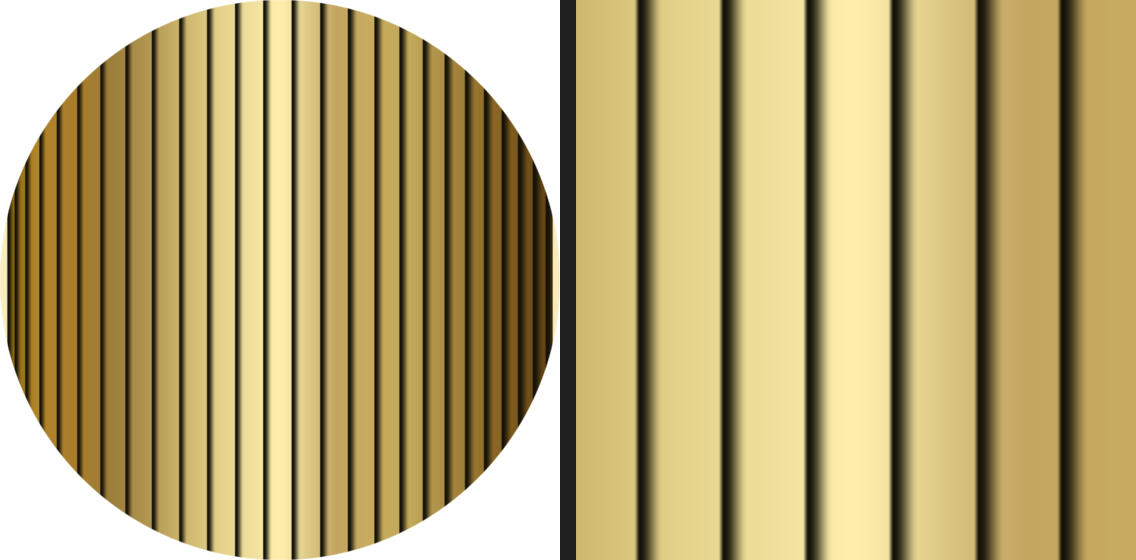
Left, the full canvas; right, a detail of the centre.
A Shadertoy shader for this pattern:

```glsl
#define GROOVES 26
#define AXIS 0.495          // centre line of the fluting
#define LEFT_BEND vec2(0.495, 0.1065)   // reach, angle per groove
#define RIGHT_BEND vec2(0.521, 0.094)
#define SPACING_WOBBLE 0.0052
#define GROOVE_WIDTH vec2(0.0125, 0.0205)  // left side, right side
#define EDGE_SOFTNESS 0.0018
#define RIM_END 0.987
#define GROOVE_COLOR vec3(0.08, 0.07, 0.03)
#define RIM_COLOR vec3(0.98, 0.93, 0.74)

// Grooves crowd together toward the sides, as on a turned cylinder
float groovePosition(int index) {
    float offset = float(index) - 0.5 * float(GROOVES - 1);
    vec2 bend = offset < 0.0 ? LEFT_BEND : RIGHT_BEND;
    float wobble = SPACING_WOBBLE * sin(6.2832 * abs(offset) / 13.0);
    return AXIS + bend.x * sin(bend.y * offset) + wobble;
}

// Metal tones from left to right, with a narrow central highlight
vec3 goldSheen(float x) {
    const vec3 tones[16] = vec3[16](
        vec3(.46, .36, .02), vec3(.70, .52, .16), vec3(.66, .49, .17), vec3(.61, .49, .23),
        vec3(.70, .59, .32), vec3(.81, .72, .43), vec3(.90, .83, .55), vec3(.95, .89, .63),
        vec3(.90, .83, .57), vec3(.77, .65, .38), vec3(.78, .67, .37), vec3(.76, .66, .35),
        vec3(.66, .54, .26), vec3(.57, .43, .16), vec3(.46, .33, .10), vec3(.35, .23, .06));
    float place = clamp(x, 0.0, 1.0) * 15.0;
    int stop = min(int(place), 14);
    vec3 tone = mix(tones[stop], tones[stop + 1], place - float(stop));
    float glint = (x - 0.502) / 0.025;
    return min(tone + 0.07 * exp(-glint * glint), 1.0);
}

// Crisp left wall, fading shadow on the right
float grooveShade(float x, float soft) {
    float shade = 0.0;
    float width = mix(GROOVE_WIDTH.x, GROOVE_WIDTH.y, x);
    for (int i = 0; i < GROOVES; i++) {
        float d = x - groovePosition(i);
        float wall = smoothstep(-soft, soft, d);
        float fade = 1.0 - smoothstep(0.1 * width, width, d);
        shade = max(shade, wall * fade);
    }
    return shade;
}

void mainImage(out vec4 fragColor, in vec2 fragCoord) {
    float size = min(iResolution.x, iResolution.y);
    vec2 p = (fragCoord - 0.5 * iResolution.xy) / size + 0.5;
    float pixel = 1.0 / size;
    float soft = max(EDGE_SOFTNESS, 0.75 * pixel);

    vec3 color = mix(goldSheen(p.x), GROOVE_COLOR, grooveShade(p.x, soft));

    // Pale slivers outside the first and last grooves
    float start = groovePosition(0);
    float rim = 1.0 - smoothstep(start - soft, start + soft, p.x);
    rim = max(rim, smoothstep(RIM_END - soft, RIM_END + soft, p.x));
    color = mix(color, RIM_COLOR, rim);

    // Round disc on white
    float disc = length(p - 0.5) - 0.5;
    color = mix(color, vec3(1.0), smoothstep(-pixel, pixel, disc));
    fragColor = vec4(color, 1.0);
}
```
